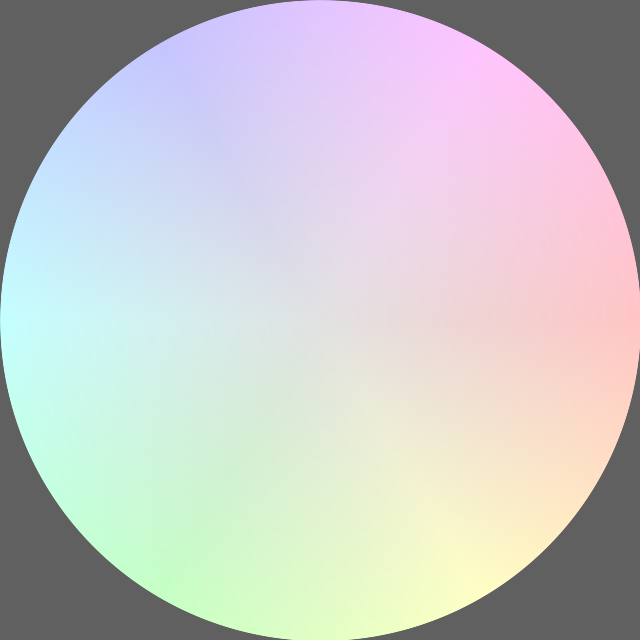
Reproduce this background procedurally as a WebGL 2 fragment shader.

```glsl
#version 300 es
precision highp float;
// A pastel colour wheel that fills the canvas over a flat dark grey.
// Hue follows the clockwise angle from red at the right, and saturation
// grows with the radius from a light grey centre, at constant HSL lightness.

uniform vec2 u_resolution;
out vec4 outColor;

const float TAU = 6.2831853;

// HSL to RGB, with hue, saturation and lightness all from 0 to 1
vec3 hslToRgb(float hue, float saturation, float lightness) {
    vec3 ramp = abs(mod(hue * 6.0 + vec3(0.0, 4.0, 2.0), 6.0) - 3.0) - 1.0;
    float chroma = saturation * (1.0 - abs(2.0 * lightness - 1.0));
    return lightness + chroma * (clamp(ramp, 0.0, 1.0) - 0.5);
}

void main() {
    float shortSide = min(u_resolution.x, u_resolution.y);
    vec2 fromCentre = (gl_FragCoord.xy - 0.5 * u_resolution) / shortSide
                    - vec2(0.001, -0.001);
    float radius = length(fromCentre);

    // Wheel colour: the tiny offset keeps atan defined at the centre
    float hue = fract(-atan(fromCentre.y, fromCentre.x + 1e-6) / TAU);
    vec3 wheel = hslToRgb(hue, min(radius / 0.5, 1.0), 0.885);

    // Disc edge, smoothed over about one pixel
    float pixel = 1.0 / shortSide;
    float inside = 1.0 - smoothstep(-0.5 * pixel, 0.5 * pixel, radius - 0.5007);

    vec3 surround = vec3(0.378);
    outColor = vec4(mix(surround, wheel, inside), 1.0);
}
```
